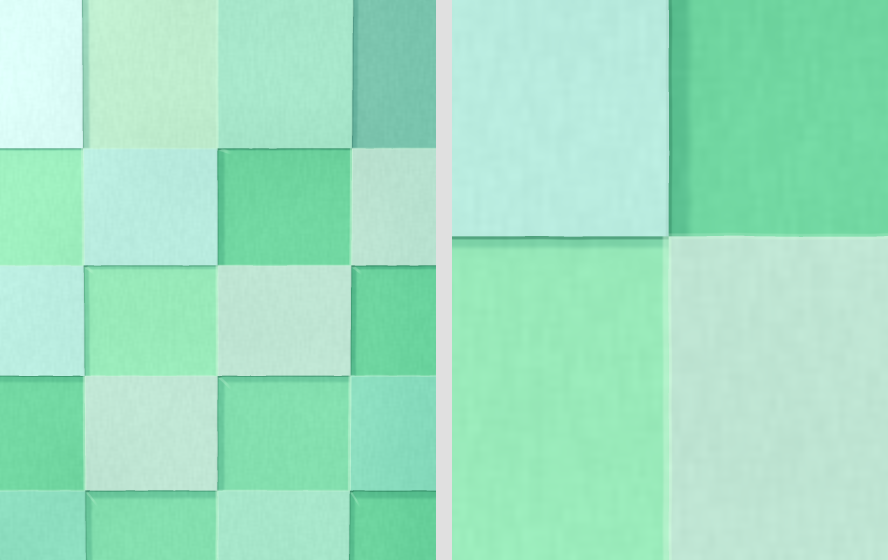
Left: the whole. Right: its middle third, enlarged.
This pattern is drawn by a WebGL 2 fragment shader. Its source:

```glsl
#version 300 es
precision highp float;
// Checkerboard of raised and sunken mint panels, lit from the upper left.
// Each pixel finds its panel, takes a tint, then adds bevel shadows, pale rims
// and a faint woven grain; a small supersampling loop smooths every edge.

uniform vec2 u_resolution;
out vec4 fragColor;

// Layout, as fractions of the canvas
const float CENTRE_X = 0.499;
const float PITCH_BOTTOM = 0.302;   // column pitch widens slightly upward
const float PITCH_TOP = 0.311;
const vec4 ROW_EDGES = vec4(0.124, 0.329, 0.526, 0.735);

// Relief, in canvas heights
const float SIDE_SHADOW = 0.0145;
const float TOP_SHADOW_LOW = 0.018;
const float TOP_SHADOW_HIGH = 0.005;
const float RIM = 0.0022;
const float CONTACT = 0.0024;
const float EDGE_WOBBLE = 0.0008;
const vec3 SHADOW_TINT = vec3(0.69, 0.83, 0.83);
const vec3 CONTACT_TINT = vec3(0.58, 0.72, 0.70);
const vec3 RIM_COLOUR = vec3(0.79, 0.97, 0.85);

const float GRAIN = 0.022;
const float MOTTLE = 0.025;
const int SAMPLES = 3;              // per axis

const vec3 TINTS[10] = vec3[10](
  vec3(0.82, 0.95, 0.93),   // 0 ice
  vec3(0.74, 0.92, 0.80),   // 1 pale lime
  vec3(0.65, 0.90, 0.79),   // 2 mint
  vec3(0.50, 0.78, 0.69),   // 3 teal
  vec3(0.60, 0.92, 0.73),   // 4 spring
  vec3(0.72, 0.92, 0.87),   // 5 sky
  vec3(0.44, 0.84, 0.63),   // 6 emerald
  vec3(0.745, 0.895, 0.825),// 7 sage
  vec3(0.55, 0.87, 0.75),   // 8 sea
  vec3(0.51, 0.87, 0.68));  // 9 jade

// Tint of each panel, four columns per row, bottom row first
const int PANEL_TINT[20] = int[20](
  8, 9, 2, 6,  6, 7, 9, 8,  5, 4, 7, 6,  4, 5, 6, 7,  0, 1, 2, 3);

float hash(vec2 p) {
  vec3 q = fract(vec3(p.xyx) * 0.1031);
  q += dot(q, q.yzx + 33.33);
  return fract((q.x + q.y) * q.z);
}

float noise(vec2 p) {
  vec2 i = floor(p), f = fract(p);
  f = f * f * (3.0 - 2.0 * f);
  return mix(mix(hash(i), hash(i + vec2(1, 0)), f.x),
             mix(hash(i + vec2(0, 1)), hash(i + vec2(1, 1)), f.x), f.y);
}

// 1 near an edge, falling softly to 0 at distance w
float band(float d, float w) { return 1.0 - smoothstep(0.55 * w, w, d); }

vec3 panels(vec2 uv, float aspect) {
  // Panel lookup
  vec2 q = uv + EDGE_WOBBLE * (vec2(noise(uv.yx * 40.0), noise(uv * 40.0 + 9.0)) - 0.5);
  float pitch = mix(PITCH_BOTTOM, PITCH_TOP, q.y);
  float across = (q.x - CENTRE_X) / pitch + 2.0;
  float col = clamp(floor(across), 0.0, 3.0);
  float row = dot(step(ROW_EDGES, vec4(q.y)), vec4(1.0));
  float top = row < 4.0 ? ROW_EDGES[int(row)] - q.y : 1.0;
  float left = (across - col) * pitch * aspect;
  float right = pitch * aspect - left;
  float bottom = row > 0.0 ? q.y - ROW_EDGES[int(row) - 1] : 1.0;
  float seed = hash(vec2(col, row) + 3.7);
  bool raised = mod(col + row, 2.0) < 0.5;
  vec3 colour = TINTS[int(row) * 4 + int(col)  < 20 ? PANEL_TINT[int(row) * 4 + int(col)] : 0];

  // Broad light and surface mottling
  colour += 0.045 * smoothstep(0.45, 0.0, uv.x) * smoothstep(0.2, 0.9, uv.y);
  colour -= vec3(0.035, 0.02, 0.02) * smoothstep(0.75, 1.0, uv.x);
  colour += MOTTLE * (noise(uv * vec2(5.0, 7.0)) - 0.5);

  if (raised) {
    // Lit rims of the raised face, faint dark lip on its right
    float rim = max(band(left, RIM), 0.6 * band(top, RIM));
    colour = mix(colour, RIM_COLOUR, 0.65 * rim);
    colour *= 1.0 - 0.05 * band(right, RIM);
  } else {
    // Cast shadows along the left and top walls
    float sideWidth = SIDE_SHADOW * mix(0.75, 1.15, seed);
    float topWidth = mix(TOP_SHADOW_LOW, TOP_SHADOW_HIGH, smoothstep(0.1, 0.75, uv.y));
    float strength = mix(0.65, 1.0, fract(seed * 7.3));
    float shade = max(band(left, sideWidth), 0.95 * band(top, topWidth));
    float tail = max(exp(-left / 0.016), exp(-top / 0.014));
    colour *= mix(vec3(1.0), SHADOW_TINT, strength * (0.75 * shade + 0.25 * tail));
    // Pale mitre at the upper left corner
    float mitre = abs(left / sideWidth - top / topWidth) * topWidth;
    float mitreReach = 1.0 - smoothstep(0.9, 1.7, left / sideWidth);
    colour = mix(colour, RIM_COLOUR, 0.28 * band(mitre, 0.004) * mitreReach);
    // Dark contact lines, deepest at the corner
    float contact = max(0.75 * band(top, CONTACT), 0.45 * band(left, CONTACT));
    contact = max(contact, band(length(vec2(left * 0.4, top)), 0.0045));
    colour *= mix(vec3(1.0), CONTACT_TINT, contact);
    // Lit walls on the right and bottom
    float lit = max(band(right, 2.0 * RIM), 0.5 * band(bottom, RIM));
    colour = mix(colour, RIM_COLOUR, 0.5 * lit);
  }

  // Woven grain, stretched vertically
  float weave = noise(uv * vec2(190.0, 75.0)) + 0.6 * noise(uv * vec2(90.0, 260.0));
  return colour + GRAIN * (weave - 0.8);
}

void main() {
  float aspect = u_resolution.x / u_resolution.y;
  vec3 sum = vec3(0.0);
  for (int i = 0; i < SAMPLES * SAMPLES; i++) {
    vec2 offset = (vec2(i % SAMPLES, i / SAMPLES) + 0.5) / float(SAMPLES) - 0.5;
    sum += panels((gl_FragCoord.xy + offset) / u_resolution, aspect);
  }
  fragColor = vec4(clamp(sum / float(SAMPLES * SAMPLES), 0.0, 1.0), 1.0);
}
```
